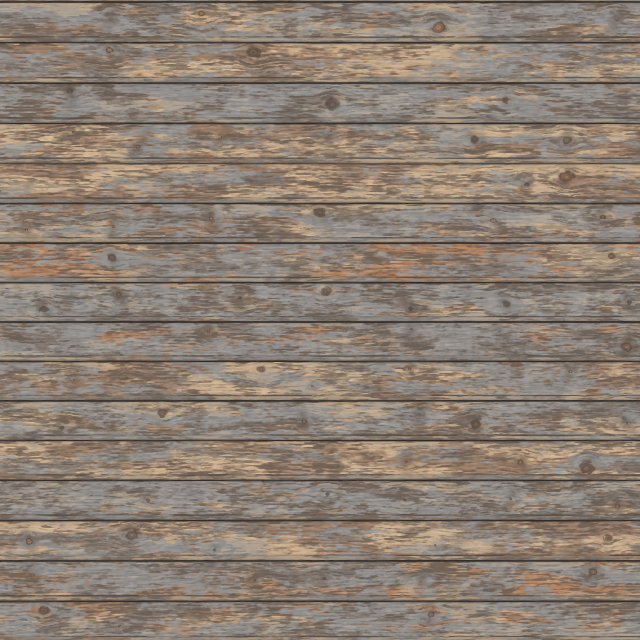
A three.js fragment shader for this texture:

```glsl
// Sixteen weathered horizontal boards with peeling blue-grey paint, grain and knots.
varying vec2 vUv;

float hash(vec2 p) {
  return fract(sin(dot(p, vec2(127.1, 311.7))) * 43758.55);
}

// Smooth cellular noise: cell values blended by distance to jittered centres.
float cells(vec2 p) {
  vec2 base = floor(p);
  float total = 0.0, weight = 0.0;
  for (int y = -1; y <= 1; y++) {
    for (int x = -1; x <= 1; x++) {
      vec2 cell = base + vec2(float(x), float(y));
      vec2 centre = cell + 0.15 + 0.7 * vec2(hash(cell), hash(cell + 41.3));
      vec2 q = p - centre;
      float w = exp(-8.0 * dot(q, q));
      total += w * hash(cell + 17.9);
      weight += w;
    }
  }
  return total / weight;
}

float layered(vec2 p) {
  float sum = 0.0, gain = 0.42;
  for (int i = 0; i < 4; i++) {
    sum += gain * cells(p);
    p = p * vec2(2.5, 1.95) + vec2(13.7, 5.3);
    gain *= 0.66;
  }
  return sum;
}

float isBoard(float board, float index) {
  return 1.0 - step(0.5, abs(board - index));
}

void main() {
  // Board number counts down from the top, with slightly uneven widths;
  // f runs from the top of a board to its bottom edge.
  float row = (1.0 - vUv.y) * 16.0 - 0.05;
  row -= 0.04 * sin(row * 0.3927);
  float board = mod(floor(row), 16.0);
  float f = fract(row);
  vec2 p = vec2(vUv.x * 16.0, f);

  // Scattered knots bend the grain and leave dark smears.
  float knot = 9.0, smear = 0.0, bend = 0.0, warmth = 0.0;
  for (int k = -1; k <= 1; k++) {
    vec2 seed = vec2(floor(p.x / 2.3) + float(k), board + 3.0);
    float present = step(0.4, hash(seed));
    vec2 centre = vec2((seed.x + 0.15 + 0.7 * hash(seed + 7.1)) * 2.3,
                       0.18 + 0.55 * hash(seed + 2.7));
    float size = mix(0.02, 0.12, pow(hash(seed + 9.4), 2.0));
    vec2 q = p - centre;
    float reach = mix(9.0, length(q * vec2(0.8, 1.0)) / size, present);
    warmth = reach < knot ? hash(seed + 6.6) : warmth;
    knot = min(knot, reach);
    float lean = q.x + q.y * 1.2 * (hash(seed + 5.5) - 0.5);
    smear += present * exp(-lean * lean * 45.0 - q.y * q.y * 9.0) * hash(seed + 3.3);
    bend += present * q.y * exp(-dot(q, q) * 9.0) * (0.2 + size * 5.0);
  }

  // Grain space, shifted for each board.
  vec2 g = vec2(p.x + board * 37.0, f - bend + 0.025 * sin(p.x * 0.9 + board * 2.0) + board * 5.0);
  float fibre = cells(g * vec2(3.5, 27.0)) - 0.5;
  float speck = cells(g * vec2(9.0, 21.0) + 51.0) - 0.5;
  float ragged = 0.13 * fibre + 0.13 * speck;
  float wear = layered(g * vec2(0.65, 3.6)) + ragged;
  float stain = layered(g * vec2(0.5, 2.8) + 71.0) + 0.6 * ragged;
  float grime = layered(g * vec2(0.9, 4.0) + 133.0) + 0.6 * ragged;
  float rings = sin(g.y * 60.0 + 5.0 * sin(g.x * 0.45) + 6.0 * stain);

  // Paint cover and orange tone differ from board to board.
  float cover = 0.62 + 0.3 * cos(6.2832 * (board - 2.0) / 2.5)
              + 0.42 * isBoard(board, 8.0) - 0.35 * isBoard(board, 4.0)
              - 0.2 * isBoard(board, 9.0) + 0.2 * isBoard(board, 6.0);
  float orange = 0.18 + 0.6 * (isBoard(board, 6.0) + isBoard(board, 8.0) + isBoard(board, 14.0))
               + 0.25 * isBoard(board, 15.0);

  // Bare wood.
  vec3 wood = mix(vec3(0.57, 0.48, 0.41), vec3(0.78, 0.68, 0.56), smoothstep(0.38, 0.64, stain));
  wood = mix(wood, vec3(0.68, 0.49, 0.36), orange * smoothstep(0.34, 0.62, grime));
  wood *= 1.0 + 0.035 * rings + 0.17 * fibre + 0.08 * speck;

  // Faded paint.
  vec3 paint = mix(vec3(0.49, 0.45, 0.42), vec3(0.565, 0.56, 0.555), smoothstep(0.32, 0.58, grime));
  paint *= 1.0 + 0.012 * rings + 0.14 * fibre + 0.09 * speck;
  float painted = smoothstep(-0.09, 0.09, wear - 0.5 + (cover - 0.5) * 0.42);
  vec3 color = mix(wood, paint, 0.93 * painted);

  // Dirt in the open grain, and pale dry scuffs.
  float dirt = smoothstep(0.5, 0.74, 1.0 - 0.5 * (wear + grime) - 0.2 * fibre);
  color = mix(color, vec3(0.36, 0.32, 0.29), 0.5 * dirt);
  float scuff = smoothstep(0.6, 0.76, stain + 0.1 * fibre);
  color = mix(color, vec3(0.78, 0.69, 0.58), 0.4 * scuff);

  // Knots: some with a warm core, all with an uneven dark rim.
  color = mix(color, vec3(0.32, 0.28, 0.25), clamp(smear * (0.4 + 0.9 * fibre), 0.0, 0.6));
  knot += 0.7 * speck;
  vec3 core = mix(vec3(0.40, 0.33, 0.29), vec3(0.64, 0.45, 0.33), smoothstep(0.4, 0.7, warmth));
  core *= 0.95 + 0.12 * sin(knot * 9.0);
  color = mix(color, core, 0.75 * (1.0 - smoothstep(0.65, 1.05, knot)));
  color = mix(color, vec3(0.29, 0.25, 0.22), 0.55 * exp(-pow((knot - 1.0) * 3.5, 2.0)));

  // Lower lip: a strip below a thin broken groove, with a worn light edge.
  float along = cells(vec2(p.x * 0.9, board * 9.0 + 0.5));
  float broken = smoothstep(0.25, 0.75, along + 0.5 * speck);
  color = mix(color, vec3(0.50, 0.47, 0.44), 0.3 * smoothstep(0.84, 0.88, f));
  float groove = 1.0 - smoothstep(0.004, 0.028, abs(f - 0.86 - 0.012 * (along - 0.5)));
  color = mix(color, vec3(0.28, 0.25, 0.23), groove * (0.15 + 0.6 * broken));
  float edge = exp(-pow((f - 0.925) * 35.0, 2.0)) + exp(-pow((f - 0.07) * 35.0, 2.0));
  color = mix(color, vec3(0.76, 0.67, 0.56), 0.5 * edge * smoothstep(0.45, 0.65, stain + 0.2 * fibre));

  // Thin dark joint between boards, fading in places, with a soft shadow.
  float joint = min(f, 1.0 - f) + 0.01 * (along - 0.5);
  float depth = 0.72 + 0.2 * broken;
  depth *= 1.0 - 0.45 * isBoard(floor(row + 0.5), 4.0);
  color *= 1.0 - 0.18 * exp(-joint * 24.0);
  color = mix(color, vec3(0.17, 0.15, 0.14), depth * (1.0 - smoothstep(0.008, 0.034, joint)));

  gl_FragColor = vec4(clamp(color, 0.0, 1.0), 1.0);
}
```
